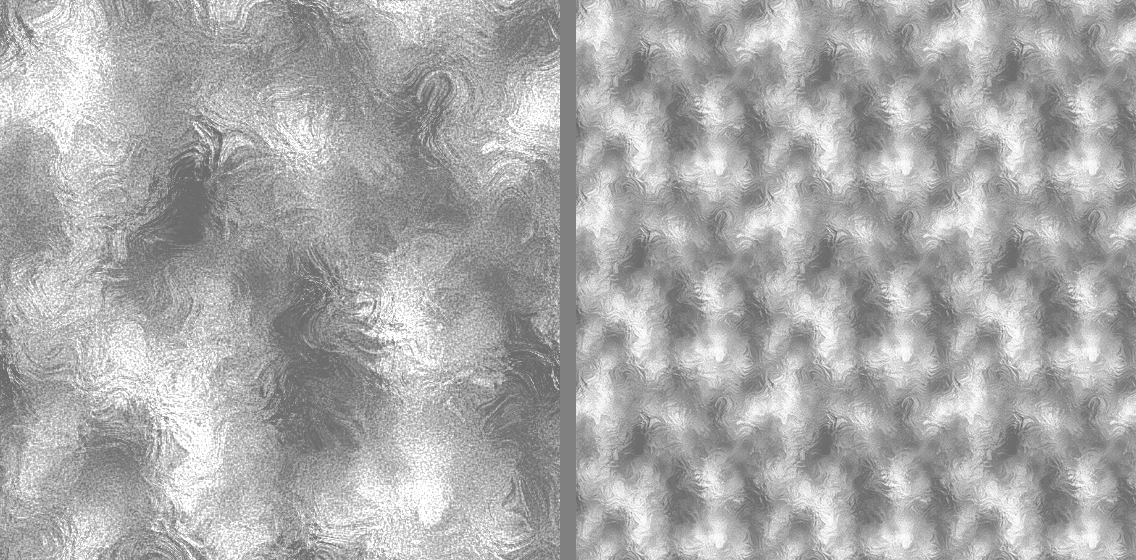
Left: one tile. Right: repeated 3 by 3.
A WebGL 2 fragment shader for this texture:

```glsl
#version 300 es
precision highp float;
// Tileable crumpled grey foil: broad soft reflections broken by fine creases and grain.

uniform vec2 u_resolution;
out vec4 fragColor;

const float TAU = 6.2831853;
const float FLOOR_TONE = 0.42;
const float MEAN_TONE = 0.66;

// Integer hash of a lattice cell, returned as a unit gradient.
vec2 cellGradient(vec2 cell, float seed) {
    uvec3 v = uvec3(cell, seed) * 1664525u + 10139u;
    v.x += v.y * v.z; v.y += v.z * v.x; v.z += v.x * v.y;
    v ^= v >> 16u;
    v.x += v.y * v.z; v.y += v.z * v.x; v.z += v.x * v.y;
    float angle = TAU * float(v.z >> 8u) / 16777216.0;
    return vec2(cos(angle), sin(angle));
}

// Gradient noise over the unit square that wraps after a whole number of cells.
float wrapNoise(vec2 uv, vec2 period, float seed) {
    vec2 p = uv * period + fract(seed * vec2(0.37, 0.73));
    vec2 f = fract(p);
    vec2 lo = mod(floor(p), period);
    vec2 hi = mod(lo + 1.0, period);
    vec2 w = f * f * f * (f * (f * 6.0 - 15.0) + 10.0);
    float a = dot(cellGradient(lo, seed), f);
    float b = dot(cellGradient(vec2(hi.x, lo.y), seed), f - vec2(1.0, 0.0));
    float c = dot(cellGradient(vec2(lo.x, hi.y), seed), f - vec2(0.0, 1.0));
    float d = dot(cellGradient(hi, seed), f - 1.0);
    return mix(mix(a, b, w.x), mix(c, d, w.x), w.y);
}

// Cloudy light and dark surroundings mirrored by the foil.
float surroundings(vec2 uv, vec2 period, float seed) {
    float sum = 0.0, gain = 1.0;
    for (int i = 0; i < 4; i++) {
        sum += gain * wrapNoise(uv, period, seed + float(i));
        period *= 2.0;
        gain *= 0.52;
    }
    return sum;
}

// Creased height; every octave contributes a similar slope.
float creaseHeight(vec2 uv, vec2 period, float seed) {
    float height = 0.0;
    for (int i = 0; i < 4; i++) {
        float n = wrapNoise(uv, period, seed + float(i));
        height += sqrt(n * n + 0.002) / period.x;
        period *= 2.0;
    }
    return height;
}

vec2 creaseSlope(vec2 uv, vec2 period, float seed) {
    const float STEP = 0.001;
    float h = creaseHeight(uv, period, seed);
    float hx = creaseHeight(uv + vec2(STEP, 0.0), period, seed);
    float hy = creaseHeight(uv + vec2(0.0, STEP), period, seed);
    return (vec2(hx, hy) - h) / STEP;
}

// Bend coordinates so that creases curl.
vec2 curlWarp(vec2 uv, vec2 period, float amount, float seed) {
    return uv + amount * vec2(wrapNoise(uv, period, seed),
                              wrapNoise(uv, period, seed + 1.0));
}

// Rounded maximum that keeps dark areas flat.
float softMax(float a, float b, float radius) {
    float h = max(radius - abs(a - b), 0.0) / radius;
    return max(a, b) + h * h * radius * 0.25;
}

void main() {
    vec2 uv = gl_FragCoord.xy / u_resolution;

    // Creases displace the mirrored surroundings.
    vec2 bent = curlWarp(uv, vec2(11.0), 0.07, 3.0);
    vec2 slope = creaseSlope(bent, vec2(17.0, 19.0), 20.0);
    float roughness = 0.7 + wrapNoise(uv, vec2(6.0), 9.0);
    vec2 mirrored = uv + slope * 0.022 * roughness;
    float tone = MEAN_TONE + 0.43 * surroundings(mirrored, vec2(5.0, 4.0), 40.0);

    // Facet shading and fine grain fade out in the dark areas.
    float lit = smoothstep(FLOOR_TONE, 0.62, tone);
    float facet = dot(slope, vec2(0.018, 0.028)) * roughness;
    float grain = 0.22 * wrapNoise(uv, vec2(233.0), 60.0)
                + 0.16 * wrapNoise(uv, vec2(347.0), 61.0);
    tone += mix(0.2, 1.0, lit) * (facet + grain);

    // Glossy highlights.
    tone += 0.6 * max(tone - 0.78, 0.0);
    tone = softMax(tone, FLOOR_TONE, 0.04);

    fragColor = vec4(vec3(min(tone, 1.0)), 1.0);
}
```
